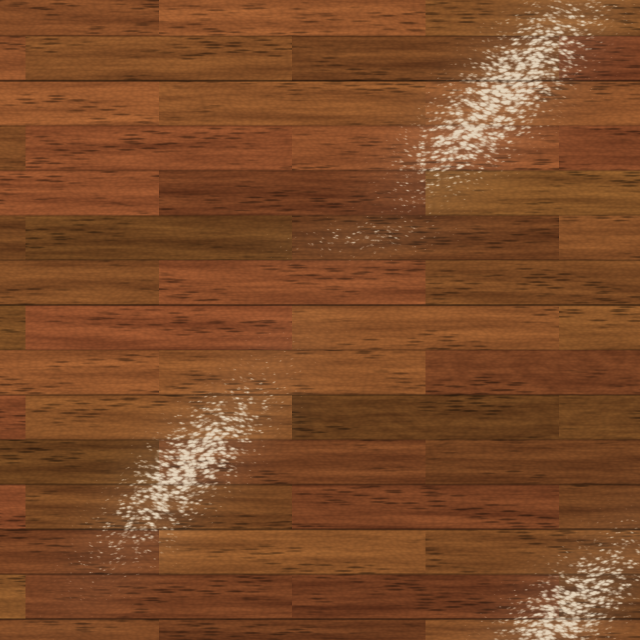
Give the GLSL for this texture, as a Shadertoy shader.

```glsl
const float PLANK_HEIGHT = 0.0701;
const float PLANK_LENGTH = 0.4167;
const vec2 FLOOR_OFFSET = vec2(0.0397, 0.0326);
const vec3 DARK_WOOD = vec3(0.32, 0.18, 0.10);
const vec3 LIGHT_WOOD = vec3(0.61, 0.385, 0.215);
const vec3 RED_TINT = vec3(1.08, 0.96, 0.98);
const vec3 OCHRE_TINT = vec3(0.98, 1.03, 0.88);
const vec3 GLARE_COLOR = vec3(0.89, 0.82, 0.72);

float hash(vec2 p) {
    vec3 q = fract(p.xyx * vec3(0.1031, 0.1030, 0.0973));
    q += dot(q, q.yzx + 33.33);
    return fract((q.x + q.y) * q.z);
}

// Distance to the nearest scattered point
float cellular(vec2 p) {
    vec2 cell = floor(p);
    float nearest = 2.0;
    for (int j = -1; j <= 1; j++) {
        for (int i = -1; i <= 1; i++) {
            vec2 c = cell + vec2(i, j);
            vec2 point = c + vec2(hash(c), hash(c + 37.0));
            nearest = min(nearest, distance(p, point));
        }
    }
    return nearest;
}

// Warped sines over rotated octaves, roughly -0.7 to 0.7
float sineLayers(vec2 p) {
    float sum = 0.0;
    float amplitude = 0.5;
    for (int i = 0; i < 5; i++) {
        float warp = 1.3 * sin(0.8 * p.x + float(i));
        sum += amplitude * sin(p.y + warp) * cos(0.6 * p.x + 0.7 * sin(0.5 * p.y));
        p = mat2(1.6, 0.9, -0.9, 1.6) * p + 1.7;
        amplitude *= 0.62;
    }
    return sum;
}

// Soft elongated patch of reflected light
float glareBand(vec2 p, vec2 center, vec2 direction, vec2 size) {
    vec2 axis = normalize(direction);
    vec2 d = p - center;
    vec2 q = vec2(dot(d, axis), d.x * axis.y - d.y * axis.x) / size;
    return exp(-dot(q, q));
}

// Column and row of the plank, with alternate rows shifted by half
vec2 plankIndex(vec2 p) {
    float row = floor((p.y - FLOOR_OFFSET.y) / PLANK_HEIGHT);
    float shift = 0.5 * mod(row, 2.0);
    return vec2(floor((p.x - FLOOR_OFFSET.x) / PLANK_LENGTH - shift), row);
}

vec3 woodColor(vec2 p, vec2 plank) {
    float seed = hash(plank + 11.0);
    vec2 q = p + vec2(7.0, 3.0) * seed;

    // Long grain, or curling grain on the figured planks
    float grain = sineLayers(q * vec2(9.0, 170.0));
    float fine = sineLayers(q * vec2(30.0, 520.0) + 5.0);
    float curls = sin(11.0 * sineLayers(p * vec2(14.0, 36.0) + seed));
    float figured = step(abs(plank.y - 4.5), 0.6) * step(0.5, plank.x);
    grain = mix(grain, 0.35 * curls + 0.3 * grain, 0.65 * figured);

    float tone = 0.5 + 0.5 * (hash(plank + 23.0) - 0.5) - 0.1 * figured;
    tone += 0.3 * grain + 0.12 * fine;
    tone += 0.08 * (p.y - p.x);
    vec3 color = mix(DARK_WOOD, LIGHT_WOOD, clamp(tone, -0.1, 1.1));
    color *= mix(OCHRE_TINT, RED_TINT, hash(plank + 51.0));

    // Dark pores gathered in patches
    float patches = smoothstep(-0.1, 0.5, sineLayers(q * vec2(12.0, 60.0)));
    float pores = smoothstep(0.4, 0.1, cellular(q * vec2(20.0, 170.0)));
    return color * (1.0 - 0.35 * pores * patches);
}

float glareAmount(vec2 p) {
    float upper = glareBand(p, vec2(0.79, 0.86), vec2(1.0, 1.05), vec2(0.24, 0.075));
    float lower = glareBand(p, vec2(0.285, 0.26), vec2(1.0, 1.1), vec2(0.21, 0.068));
    float corner = glareBand(p, vec2(0.89, 0.05), vec2(1.0, 0.85), vec2(0.18, 0.07));
    float tail = glareBand(p, vec2(0.58, 0.63), vec2(1.0, 0.1), vec2(0.14, 0.035));
    return max(max(upper, 0.85 * lower), max(0.92 * corner, 0.5 * tail));
}

vec3 floorColor(vec2 p) {
    vec2 plank = plankIndex(p);
    vec3 color = woodColor(p, plank);

    // Faint seam between rows, stronger on some
    float seamRow = (p.y - FLOOR_OFFSET.y) / PLANK_HEIGHT;
    float seamDistance = abs(seamRow - round(seamRow)) * PLANK_HEIGHT;
    float seam = smoothstep(0.0025, 0.0005, seamDistance);
    seam *= 0.12 + 0.35 * hash(vec2(round(seamRow), 4.0));
    color *= 1.0 - seam;

    // Glare broken up by the rough varnish
    vec2 ripple = p + 0.003 * sin(p.yx * vec2(90.0, 50.0));
    float coarse = cellular(ripple * vec2(55.0, 125.0));
    float speckle = cellular(ripple * vec2(120.0, 240.0) + 9.0);
    float roughness = 0.8 * coarse + 0.5 * speckle - 0.1;
    float glare = glareAmount(p) * (0.85 + 0.25 * hash(vec2(plank.y, 8.0)));
    float glint = smoothstep(0.0, 0.62, glare - roughness);
    color *= 1.0 + 0.14 * (0.45 - speckle);
    color = mix(color, GLARE_COLOR, 0.16 * glare);
    return mix(color, GLARE_COLOR, glint * (1.0 - seam));
}

void mainImage(out vec4 fragColor, in vec2 fragCoord) {
    // Four samples smooth every edge
    vec3 sum = vec3(0.0);
    for (int i = 0; i < 4; i++) {
        vec2 offset = 0.5 * vec2(i % 2, i / 2) - 0.25;
        sum += floorColor((fragCoord + offset) / iResolution.xy);
    }
    fragColor = vec4(0.25 * sum, 1.0);
}
```
